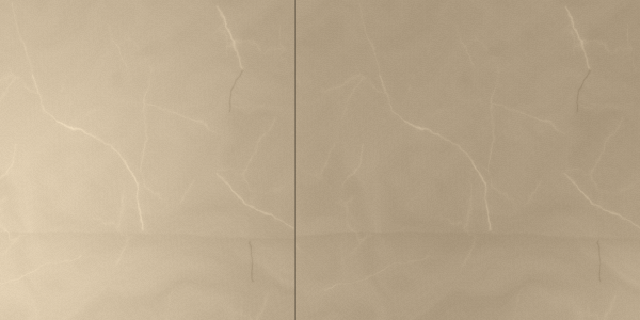
Give the GLSL for this texture, as a Shadertoy shader.

```glsl
// Beige polished marble slabs with pale veins, a thin dark joint and a soft side light.
#define SLAB_WIDTH 1.086
#define JOINT_X 0.922
#define JOINT_HALF 0.0015
#define VEIN_GAIN 0.085
#define CLOUD_GAIN 0.017
#define GRAIN_GAIN 0.022
#define DARK_STONE vec3(0.665, 0.595, 0.493)
#define LIT_STONE vec3(0.875, 0.805, 0.692)
#define JOINT_COLOR vec3(0.25, 0.22, 0.17)

vec2 hash2(vec2 p) {
    p = vec2(dot(p, vec2(127.1, 311.7)), dot(p, vec2(269.5, 183.3)));
    return fract(sin(p) * 43758.55);
}

// Layered, rotated sines, about -1 to 1
float clouds(vec2 p) {
    float sum = 0.0, amp = 0.5;
    for (int i = 0; i < 6; i++) {
        p = mat2(0.8, 0.6, -0.6, 0.8) * p * 1.7 + 1.3;
        sum += amp * sin(p.x + 1.6 * sin(p.y));
        amp *= 0.62;
    }
    return sum;
}

// Cellular noise: gap between the two nearest cell points
float cellGap(vec2 p) {
    vec2 cell = floor(p);
    float nearest = 9.0, second = 9.0;
    for (int y = -1; y <= 1; y++)
    for (int x = -1; x <= 1; x++) {
        vec2 c = cell + vec2(x, y);
        float d = length(c + hash2(c) - p);
        second = min(second, max(d, nearest));
        nearest = min(nearest, d);
    }
    return second - nearest;
}

// Thin core with a faint halo along a segment
float vein(vec2 p, vec2 a, vec2 b) {
    vec2 ab = b - a;
    float along = clamp(dot(p - a, ab) / dot(ab, ab), 0.0, 1.0);
    float d = length(p - a - ab * along);
    return 0.8 * exp(-d * d / 0.00001) + 0.22 * exp(-d / 0.012);
}

float mainVeins(vec2 p) {
    // Long diagonal vein
    float v = vein(p, vec2(0.26, 0.77), vec2(0.30, 0.66));
    v = max(v, vein(p, vec2(0.30, 0.66), vec2(0.51, 0.54)));
    v = max(v, vein(p, vec2(0.51, 0.54), vec2(0.59, 0.43)));
    v = max(v, vein(p, vec2(0.59, 0.43), vec2(0.605, 0.29)));
    // Upper right and lower right veins
    v = max(v, vein(p, vec2(0.85, 0.98), vec2(0.92, 0.79)));
    v = max(v, vein(p, vec2(0.85, 0.45), vec2(0.92, 0.37)));
    v = max(v, vein(p, vec2(0.92, 0.37), vec2(1.08, 0.29)));
    // Fainter side branches
    v = max(v, 0.5 * vein(p, vec2(0.20, 1.0), vec2(0.26, 0.77)));
    v = max(v, 0.45 * vein(p, vec2(0.64, 0.80), vec2(0.60, 0.47)));
    v = max(v, 0.45 * vein(p, vec2(0.63, 0.67), vec2(0.84, 0.59)));
    v = max(v, 0.45 * vein(p, vec2(0.15, 0.42), vec2(0.22, 0.54)));
    v = max(v, 0.45 * vein(p, vec2(0.10, 0.09), vec2(0.42, 0.21)));
    return v;
}

void mainImage(out vec4 fragColor, in vec2 fragCoord) {
    vec2 p = fragCoord / iResolution.y;
    float pixel = 1.0 / iResolution.y;
    vec2 slab = vec2(mod(p.x - JOINT_X, SLAB_WIDTH), p.y);

    // Light from the lower left, with a weak glow at the lower right
    vec2 toLight = (p - vec2(-0.05, 0.25)) * vec2(1.0, 0.8) / 0.83;
    vec2 toCorner = (p - vec2(2.1, -0.1)) / 0.45;
    float light = exp(-dot(toLight, toLight)) + 0.38 * exp(-dot(toCorner, toCorner));
    vec3 color = mix(DARK_STONE, LIT_STONE, min(light, 1.0));

    // Mottling and grain
    float mottle = clouds(slab * 4.0 + 2.0 * clouds(slab * 1.5));
    color += CLOUD_GAIN * mottle;
    color += GRAIN_GAIN * (hash2(floor(p * 300.0)).x - 0.5);

    // Pale veins: main lines and a broken cellular web
    vec2 warp = vec2(clouds(slab * 10.0), clouds(slab * 10.0 + 5.0));
    vec2 bent = slab + 0.013 * warp;
    float broken = 0.65 + 0.35 * clouds(slab * 14.0 + 3.0);
    float web = exp(-cellGap((bent + 0.02 * warp.yx) * vec2(5.5, 4.5)) / 0.035);
    web *= smoothstep(0.0, 0.8, clouds(slab * 6.0 + 8.0));
    color += VEIN_GAIN * (mainVeins(bent) * broken + 0.35 * web) * vec3(1.0, 0.98, 0.9);

    // Hairline dark cracks
    float crack = vein(bent, vec2(0.92, 0.79), vec2(0.88, 0.66));
    crack = max(crack, vein(bent, vec2(0.95, 0.25), vec2(0.96, 0.13)));
    color -= 0.055 * crack;

    // Soft horizontal layer, dark below its edge
    float layer = slab.y - 0.262 - 0.012 * sin(slab.x * 4.0) - 0.004 * warp.x;
    float below = smoothstep(0.006, -0.004, layer) * exp(min(layer, 0.0) / 0.04);
    color -= 0.03 * below * (0.7 + 0.3 * mottle);

    // Joint between slabs
    float jointDist = min(slab.x, SLAB_WIDTH - slab.x);
    float joint = 1.0 - smoothstep(-0.5 * pixel, 0.5 * pixel, jointDist - JOINT_HALF);
    color = mix(color, JOINT_COLOR, 0.9 * joint);

    fragColor = vec4(clamp(color, 0.0, 1.0), 1.0);
}
```
